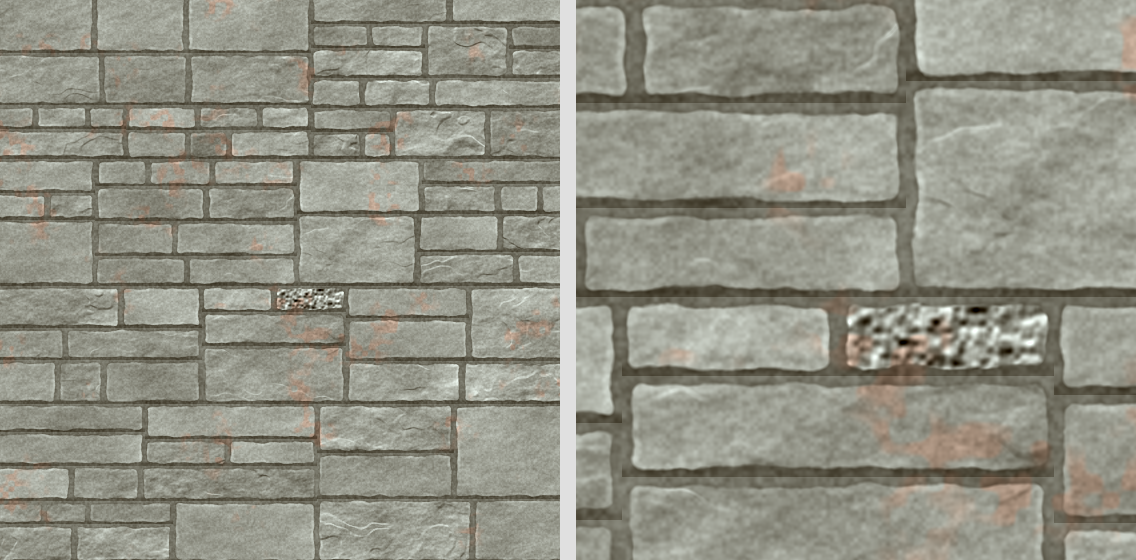
Left: the whole. Right: its middle third, enlarged.
This texture is drawn by a three.js fragment shader. Its source:

```glsl
varying vec2 vUv;

const float JOINT_HALF_WIDTH = 0.0055;
const vec2 LIGHT_STEP = vec2(-0.0008, 0.0019);
const vec2 PITTED_SPOT = vec2(0.53, 0.45);
const vec3 DARK_STONE = vec3(0.29, 0.27, 0.21);
const vec3 PALE_STONE = vec3(0.75, 0.77, 0.73);
const vec3 RUST_TINT = vec3(1.10, 0.92, 0.86);

float hash(vec2 p) {
  vec3 q = fract(vec3(p.xyx) * 0.1031);
  q += dot(q, q.yzx + 33.33);
  return fract((q.x + q.y) * q.z);
}

float noise(vec2 p) {
  vec2 cell = floor(p);
  vec2 f = fract(p);
  f = f * f * (3.0 - 2.0 * f);
  float low = mix(hash(cell), hash(cell + vec2(1.0, 0.0)), f.x);
  float high = mix(hash(cell + vec2(0.0, 1.0)), hash(cell + 1.0), f.x);
  return mix(low, high, f.y);
}

float fbm(vec2 p) {
  float sum = 0.0;
  float amplitude = 0.53;
  for (int i = 0; i < 4; i++) {
    sum += amplitude * noise(p);
    p = mat2(1.6, 1.2, -1.2, 1.6) * p + 17.3;
    amplitude *= 0.5;
  }
  return sum;
}

// Cut the wall again and again until the block around p is small enough
float findBlock(vec2 p, inout vec2 lo, inout vec2 hi) {
  float id = 1.0;
  for (int i = 0; i < 12; i++) {
    vec2 size = hi - lo;
    bool wide = size.x > size.y * mix(2.3, 4.3, hash(vec2(id, 5.0)));
    bool fits = size.x < 0.32 && size.y < 0.17;
    bool small = wide ? size.x < 0.13 : size.y < 0.09;
    if (small || (fits && hash(vec2(id, 9.0)) < 0.5)) break;

    vec2 cut = mix(lo, hi, mix(0.36, 0.64, hash(vec2(id, 21.0))));
    bool upper = wide ? p.x > cut.x : p.y > cut.y;
    if (wide) {
      if (upper) lo.x = cut.x; else hi.x = cut.x;
    } else {
      if (upper) lo.y = cut.y; else hi.y = cut.y;
    }
    id = id * 2.0 + (upper ? 1.0 : 0.0);
  }
  return id;
}

float roundedBox(vec2 p, vec2 halfSize, float radius) {
  vec2 q = abs(p) - halfSize + radius;
  return length(max(q, 0.0)) + min(max(q.x, q.y), 0.0) - radius;
}

// Rolling surface with broken, sharp chisel ledges
float splitFace(vec2 p, float rough) {
  float lumps = fbm(p * vec2(26.0, 34.0));
  float field = fbm(p * vec2(9.0, 14.0) + 4.0);
  float ledges = smoothstep(0.42, 0.46, field) + smoothstep(0.56, 0.60, field);
  float broken = smoothstep(0.35, 0.65, noise(p * 23.0 + 8.0));
  return lumps * mix(0.7, 1.7, rough) + ledges * broken * rough * 0.45;
}

float pittedFace(vec2 p) {
  return noise(p * vec2(140.0, 165.0)) + 0.6 * noise(p * 250.0 + 9.0);
}

vec3 stoneTone(float value) {
  return mix(DARK_STONE, PALE_STONE, (value - 0.29) / 0.46);
}

void main() {
  vec2 lo = vec2(-0.04, -0.005);
  vec2 hi = vec2(1.07, 1.02);
  float id = findBlock(vUv, lo, hi);
  vec2 p = vUv + vec2(hash(vec2(id, 2.0)), hash(vec2(id, 3.0))) * 40.0;
  float rough = pow(hash(vec2(id, 31.0)), 1.7);
  bool pitted = all(lessThan(lo, PITTED_SPOT)) && all(lessThan(PITTED_SPOT, hi));

  // Worn block outline
  vec2 wobble = vec2(fbm(p * 48.0), fbm(p * 48.0 + 70.0)) - 0.5;
  vec2 halfSize = (hi - lo) * 0.5 - JOINT_HALF_WIDTH;
  float edge = roundedBox(vUv - (lo + hi) * 0.5 + wobble * 0.007, halfSize, 0.005);
  float face = smoothstep(0.0013, -0.0013, edge);

  // Stone face lit from above
  float grain = noise(vUv * 260.0) - 0.5;
  float speckle = noise(vUv * 420.0 + 31.0) - 0.5;
  float stone = 0.605 + (hash(vec2(id, 41.0)) - 0.5) * 0.09;
  stone += (fbm(p * 9.0) - 0.5) * 0.22 + grain * 0.07 + speckle * 0.07;
  if (pitted) {
    float slope = pittedFace(p) - pittedFace(p + LIGHT_STEP * 1.5);
    stone += slope * 0.55 + (pittedFace(p) - 0.8) * 0.32 - 0.02;
  } else {
    float slope = splitFace(p, rough) - splitFace(p + LIGHT_STEP, rough);
    stone += clamp(slope * 0.95, -0.24, 0.17);
  }

  // Chalky rim, broken along its length
  float rim = smoothstep(-0.006, -0.002, edge) * smoothstep(0.25, 0.7, noise(p * 55.0));
  stone += rim * 0.09;
  stone -= smoothstep(0.014, 0.005, vUv.y - lo.y) * 0.05;

  // Recessed mortar, shaded under the block above
  float mortar = 0.455 + grain * 0.10 + speckle * 0.06 + (fbm(vUv * 22.0) - 0.5) * 0.14;
  mortar -= smoothstep(0.009, 0.003, vUv.y - lo.y) * 0.12;
  mortar -= smoothstep(0.004, 0.0, edge) * 0.05;

  vec3 color = stoneTone(mix(mortar, stone, face));

  // Sparse rusty stains
  float stain = smoothstep(0.60, 0.74, fbm(vUv * 13.0 + 50.0));
  stain *= smoothstep(0.40, 0.70, noise(vUv * 95.0 + 12.0));
  color *= mix(vec3(1.0), RUST_TINT, stain * 0.9);
  gl_FragColor = vec4(clamp(color, 0.0, 1.0), 1.0);
}
```
